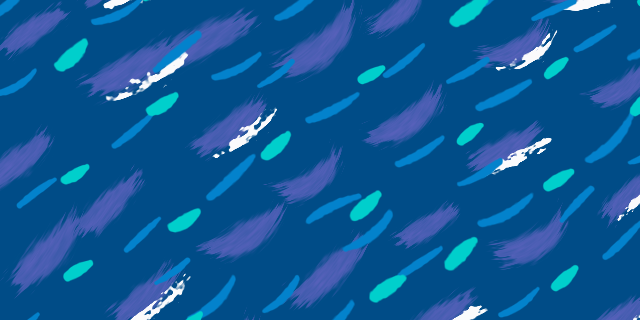
Write a Shadertoy shader that draws this pattern.

```glsl
// Slanted brush strokes in violet, blue, teal and dry white on deep blue.

vec2 hash2(vec2 p) {
    vec3 q = fract(p.xyx * vec3(.1031, .1030, .0973));
    q += dot(q, q.yzx + 33.33);
    return fract((q.xx + q.yz) * q.zy);
}

float noise(vec2 p) {
    vec2 i = floor(p), f = fract(p);
    f = f * f * (3. - 2. * f);
    return mix(mix(hash2(i).x, hash2(i + vec2(1, 0)).x, f.x),
               mix(hash2(i + vec2(0, 1)).x, hash2(i + 1.).x, f.x), f.y);
}

mat2 turn(float a) {
    return mat2(cos(a), -sin(a), sin(a), cos(a));
}

// Jittered, turned, resized and bent space of one stroke, x along it
vec2 strokeSpace(vec2 p, vec2 seed) {
    vec2 r = hash2(seed), s = hash2(seed + 71.3);
    p = turn((s.x - .5) * .42) * (p - (r - .5) * vec2(.12, .07));
    p /= mix(.8, 1.2, hash2(seed + 19.7).x);
    p.y -= (s.y - .32) * 3.6 * p.x * p.x;
    return p;
}

// Distance to a round-ended stroke that thins toward its ends
float stroke(vec2 q, float halfLength, float radius, float taper) {
    float t = clamp(q.x / halfLength, -1., 1.);
    float r = radius * (1. - taper * t - .35 * t * t);
    return length(vec2(q.x - t * halfLength, q.y)) - r;
}

// Soft bristle stroke, frayed along slightly oblique fibres
float bristle(vec2 q, vec2 seed) {
    vec2 g = turn(.2) * q + seed;
    float fibre = .6 * noise(g * vec2(22, 150)) + .4 * noise(g * vec2(45, 300));
    float fray = .03 + .05 * smoothstep(.06, .13, abs(q.x));
    float d = stroke(q, .1, .042, .1) + (fibre - .5) * fray;
    return smoothstep(.010, -.016, d) * (.68 + .36 * fibre);
}

// Dry stroke, dense on its lower side and broken into flecks above
float dryBrush(vec2 q, vec2 seed, float px) {
    vec2 g = q + seed;
    float grain = .6 * noise(g * vec2(24, 95)) + .4 * noise(g * vec2(85, 150));
    float d = stroke(q, .115, .028, -.1);
    float limit = mix(.32, .85, smoothstep(-.016, .006, d));
    limit += .13 * smoothstep(-.015, .02, q.y) + .12 * smoothstep(.07, .13, abs(q.x));
    float soft = 28. * px;
    return smoothstep(-soft, soft, grain - limit) * step(d, .012);
}

void mainImage(out vec4 fragColor, in vec2 fragCoord) {
    float px = 1. / iResolution.y;
    vec2 p = turn(.61) * (fragCoord * px + vec2(3.1, 2.3));
    vec2 cell = vec2(.36, .29), base = floor(p / cell);
    float violet = 0., white = 0., blue = 1., teal = 1.;

    // Each staggered cell holds a small cluster of strokes
    for (int j = -1; j <= 1; j++)
    for (int i = -1; i <= 1; i++) {
        vec2 id = base + vec2(i, j);
        float stagger = mod(id.y, 2.) * .5 - .25;
        vec2 c = p - (id + .5 + vec2(stagger, 0)) * cell;
        vec2 chance = hash2(id + 47.1);

        vec2 q = strokeSpace(c - vec2(0, .05), id);
        violet = max(violet, bristle(q, id));
        if (chance.x < .5)
            white = max(white, dryBrush(q + vec2(-.02, .042), id, px));

        q = strokeSpace(c - vec2(-.09, -.08), id + 113.);
        blue = min(blue, stroke(q, .08, .0135, .12));
        q = strokeSpace(c - vec2(.18, .07), id + 229.);
        if (chance.y < .55)
            blue = min(blue, stroke(q, .075, .0135, -.1));

        q = strokeSpace(c - vec2(.09, -.08), id + 337.);
        if (chance.x + chance.y < 1.6)
            teal = min(teal, stroke(q, .045, .021, .15));
    }

    // Paint layers from the bottom up, flat strokes with a slight wobble
    float wobble = (noise(p * 90.) - .5) * .003;
    vec3 color = vec3(0, .30, .53);
    color = mix(color, vec3(.34, .38, .73), min(violet, 1.));
    color = mix(color, vec3(.98, .98, .99), white);
    color = mix(color, vec3(.01, .51, .80), smoothstep(px, -px, blue + wobble));
    color = mix(color, vec3(0, .81, .80), smoothstep(px, -px, teal + wobble));
    fragColor = vec4(color, 1);
}
```
